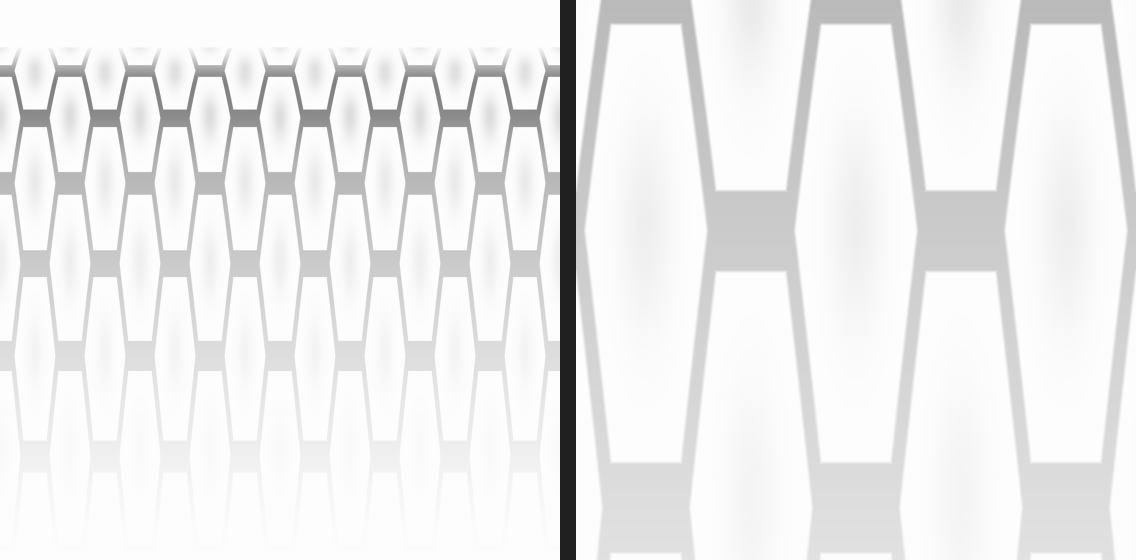
Left: the whole. Right: its middle third, enlarged.
Reproduce this pattern procedurally as a WebGL 2 fragment shader.

```glsl
#version 300 es
precision highp float;
// Honeycomb of tall hexagonal holes, eight across, wrapped over a cylinder
// so the rows compress towards the top. Grey walls darken near the top
// and fade out downwards; each hole has a soft shadow in its centre.

uniform vec2 u_resolution;
out vec4 fragColor;

// Signed distance to a hexagon with a pointed waist, in column widths.
// offset.y is in rows; rowHeight converts rows to column widths.
float hexagonDistance(vec2 offset, float rowHeight) {
  vec2 a = abs(offset);
  float side = a.x + 0.148 * a.y - 0.292;
  float cap = (a.y - 0.845) * rowHeight;
  return max(side, cap);
}

// Darkness of the walls at a given depth below the top edge.
float wallInk(float depth) {
  float fade = 0.44 * pow(max(1.0 - depth, 0.0), 1.25);
  float band = 0.13 * (1.0 - smoothstep(0.182, 0.306, depth));
  return (fade + band) * smoothstep(0.072, 0.154, depth);
}

void main() {
  vec2 uv = gl_FragCoord.xy / u_resolution;
  float depth = 1.0 - uv.y;

  // Unroll the cylinder: equal angles become equal rows.
  float angle = acos(clamp((1.0143 - depth) / 0.9505, -1.0, 1.0));
  float row = (angle - 0.3648) / 0.199;
  float column = uv.x * 8.0;
  float rowHeight = 1.51 * sin(angle);
  float soft = max(0.011, 6.0 / u_resolution.x);

  // Holes of the two nearest rows, staggered by half a column.
  float hole = 0.0;
  float shadow = 0.0;
  for (int i = 0; i < 2; i++) {
    float rowId = floor(row) + float(i);
    float stagger = 0.5 * mod(rowId, 2.0);
    vec2 offset = vec2(fract(column + stagger) - 0.5, row - rowId);
    float d = hexagonDistance(offset, rowHeight);
    float inside = 1.0 - smoothstep(-soft, soft, d);
    vec2 spread = offset / vec2(0.12, 0.4);
    hole = max(hole, inside);
    shadow += inside * exp(-dot(spread, spread));
  }

  // Shade walls and shadows, leaving the strip above the pattern blank.
  float ink = wallInk(depth) * (1.0 - hole);
  ink += 0.29 * wallInk(max(depth, 0.13)) * shadow;
  ink *= smoothstep(0.083, 0.087, depth);
  fragColor = vec4(vec3(0.993 - ink), 1.0);
}
```
